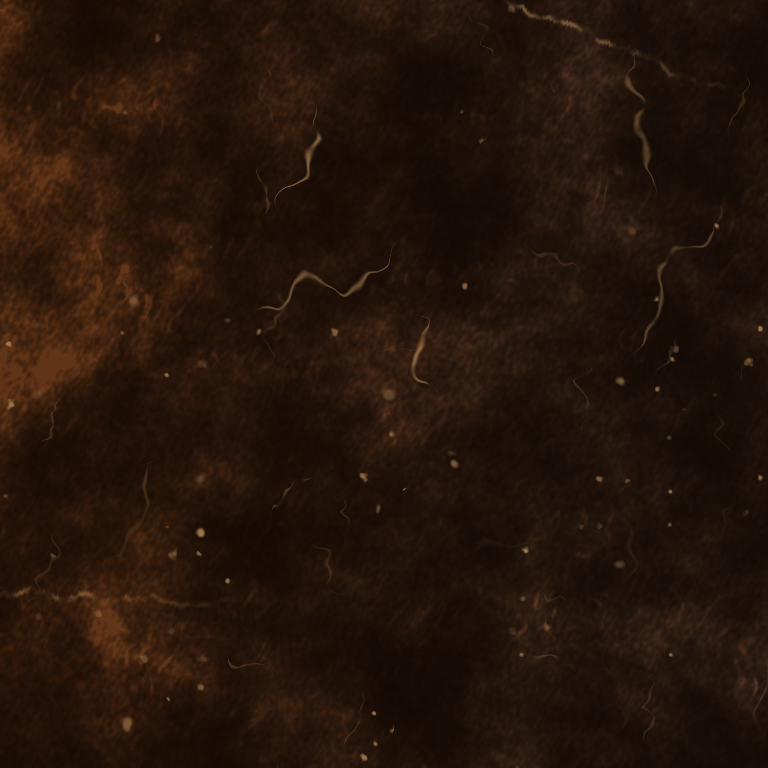
A WebGL 1 fragment shader for this texture:

```glsl
precision highp float;
// Dark aged leather: rough gradient-noise stains with a warm glow at the left,
// fine fibre grain, faint scuffs, and sparse pale cracks, seams and specks.
// Cracks and specks are jittered in grid cells; cracks bend along 1D noise.
#define SHADOW vec3(0.065, 0.031, 0.010)
#define STAIN vec3(0.062, 0.038, 0.022)
#define PALE vec3(0.74, 0.56, 0.36)
#define STAIN_SCALE 5.2
#define STAIN_CONTRAST 2.35
#define GRAIN 0.85
#define SCUFFS 1.1
#define GLOW 1.9
#define CRACK_CELLS 4.3
#define HAIR_CELLS 10.0
#define SPECK_CELLS 52.0
#define BLOB_CELLS 9.0
uniform vec2 u_resolution;

float hash(vec2 p) {
  vec3 q = fract(p.xyx * 0.1031);
  q += dot(q, q.yzx + 33.33);
  return fract((q.x + q.y) * q.z);
}
vec2 hash2(vec2 p) { return vec2(hash(p + 17.3), hash(p + 71.9)); }
mat2 rotation(float a) { return mat2(cos(a), sin(a), -sin(a), cos(a)); }

float corner(vec2 cell, vec2 offset) {
  float a = 6.2832 * hash(cell);
  return dot(vec2(cos(a), sin(a)), offset);
}
float gradientNoise(vec2 p) {
  vec2 i = floor(p), f = p - i, e = vec2(1.0, 0.0);
  vec2 u = f * f * f * (f * (f * 6.0 - 15.0) + 10.0);
  return mix(mix(corner(i, f), corner(i + e, f - e), u.x),
             mix(corner(i + e.yx, f - e.yx), corner(i + 1.0, f - 1.0), u.x), u.y);
}
float fbm(vec2 p) {
  float sum = 0.0, amp = 1.0;
  for (int k = 0; k < 6; k++) {
    sum += amp * gradientNoise(p);
    p = rotation(0.6) * p * 2.03 + 11.7;
    amp *= 0.68;
  }
  return sum;
}

// Soft line of half width w, never thinner than a pixel
float stroke(float d, float w) {
  float soft = max(w, 0.7 / u_resolution.y);
  return (1.0 - smoothstep(0.0, soft * 1.6, d)) * min(1.0, w / soft);
}

// Short tapering cracks, mostly upright, some leaning far over
float cracks(vec2 p, float cells, float chance, float width) {
  float mask = 0.0;
  vec2 home = floor(p * cells);
  p += 0.005 * vec2(gradientNoise(p * 45.0), gradientNoise(p * 45.0 + 9.0));
  for (int y = -1; y <= 1; y++)
  for (int x = -1; x <= 1; x++) {
    vec2 id = home + vec2(float(x), float(y));
    float seed = hash(id + cells * 7.0);
    vec2 r = hash2(id + cells * 3.0);
    float lean = r.x * 2.0 - 1.0;
    vec2 q = (p - (id + 0.2 + 0.6 * r) / cells) * cells;
    q = rotation(0.3 * lean + 0.9 * lean * lean * lean) * q;
    float bend = 0.26 * gradientNoise(vec2(q.y * 2.2, seed * 91.0))
               + 0.12 * gradientNoise(vec2(q.y * 6.0, seed * 57.0));
    float taper = 1.0 - smoothstep(0.2, 1.0, abs(q.y) / mix(0.2, 0.55, r.y));
    float w = width * taper * (0.8 + 1.2 * gradientNoise(vec2(q.y * 8.0, seed * 33.0)));
    float line = stroke(abs(q.x + bend) / cells, max(w, 0.00001));
    float strength = mix(0.3, 1.0, fract(seed * 43.7));
    mask = max(mask, step(seed, chance) * strength * line);
  }
  return mask * smoothstep(-0.5, 0.1, gradientNoise(p * 40.0));
}

// Long wavering seam from a to b, breaking up along its length
float seam(vec2 p, vec2 a, vec2 b, float width) {
  vec2 dir = normalize(b - a), q = p - a;
  float along = dot(q, dir);
  float across = dot(q, vec2(-dir.y, dir.x)) + 0.012 * fbm(vec2(along * 14.0, a.x * 9.0));
  float fade = smoothstep(-0.02, 0.03, along) * (1.0 - smoothstep(0.1, 1.0, along / length(b - a)));
  float broken = smoothstep(-0.15, 0.35, gradientNoise(p * 50.0));
  return stroke(abs(across), width) * fade * mix(0.15, 1.0, broken);
}

// Irregular dots, at most one per cell
float specks(vec2 p, float cells, float chance, float radius) {
  vec2 id = floor(p * cells), r = hash2(id + cells);
  float size = radius * mix(0.4, 1.0, r.x * r.x);
  float d = length(p - (id + 0.25 + 0.5 * r) / cells) + size * gradientNoise(p * 0.9 / radius);
  float spot = 1.0 - smoothstep(size * 0.2, size * 1.3 + 0.5 / u_resolution.y, d);
  return spot * step(hash(id + cells * 5.0), chance) * mix(0.2, 0.95, r.y);
}

void main() {
  vec2 p = gl_FragCoord.xy / u_resolution.y;

  // Stains, glow, grain and scuffs add up to one tone
  float patches = smoothstep(0.05, 0.4, gradientNoise(p * 6.0 + 8.2));
  float tone = STAIN_CONTRAST * fbm(p * STAIN_SCALE + 63.7) + 0.4 * patches;
  float height = (p.y - 0.7) / 0.36;
  tone += GLOW * exp(-p.x / 0.15 - height * height) + 0.02 - 0.25 * p.x;
  tone += GRAIN * gradientNoise(rotation(0.5) * p * vec2(170.0, 100.0));
  float fibre = gradientNoise(rotation(0.35) * p * vec2(85.0, 28.0) + 2.0 * gradientNoise(p * 20.0));
  tone += SCUFFS * smoothstep(0.1, 0.5, fibre) * smoothstep(-0.1, 0.4, gradientNoise(p * 9.0 + 3.7));
  vec3 color = SHADOW + STAIN * exp(0.6 * clamp(tone, -2.5, 2.6));
  color *= mix(vec3(1.06, 0.97, 0.8), vec3(0.92, 1.0, 1.25), smoothstep(0.0, 0.9, p.x));

  // Pale damage: cracks above, specks gathered in patches below
  float marks = mix(0.15, 1.0, smoothstep(0.3, 0.55, p.y)) * cracks(p, CRACK_CELLS, 0.4, 0.0042);
  marks = max(marks, 0.35 * cracks(p, HAIR_CELLS, 0.2, 0.0028));
  marks = max(marks, 0.65 * seam(p, vec2(0.66, 1.0), vec2(1.02, 0.85), 0.0035));
  marks = max(marks, 0.55 * seam(p, vec2(-0.02, 0.23), vec2(0.42, 0.21), 0.004));
  float lower = 1.0 - 0.7 * smoothstep(0.4, 0.7, p.y);
  marks = max(marks, specks(p, SPECK_CELLS, 0.005 + 0.14 * patches * lower, 0.006));
  marks = max(marks, specks(p, BLOB_CELLS, 0.12, 0.013));
  gl_FragColor = vec4(mix(color, PALE, marks * 0.85), 1.0);
}
```
